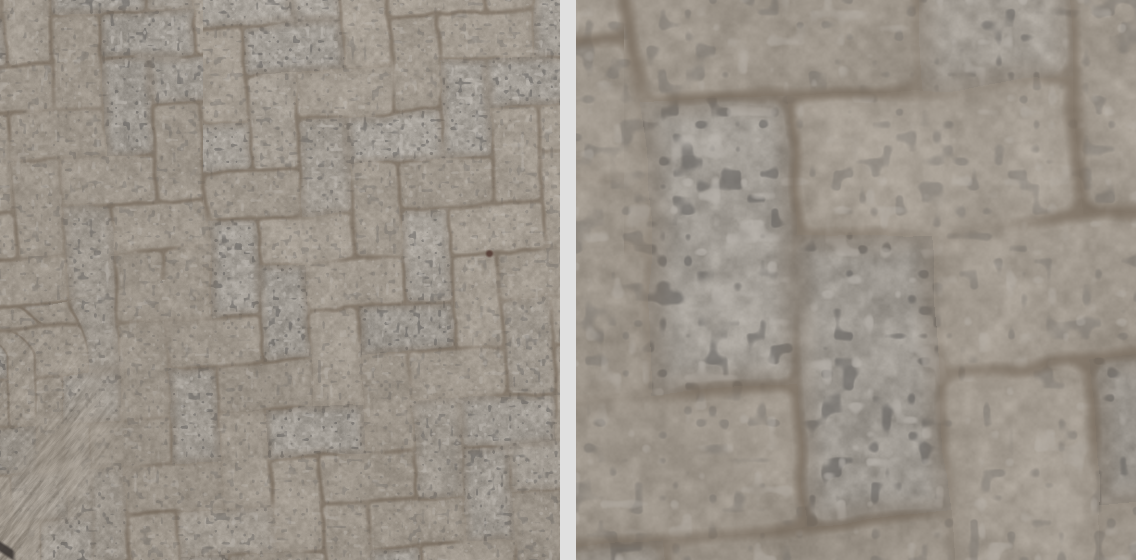
Left, the full canvas; right, a detail of the centre.
Reproduce this texture procedurally as a three.js fragment shader.

```glsl
varying vec2 vUv;

const vec3 SAND = vec3(0.624, 0.592, 0.550);
const vec3 GRANITE = vec3(0.622, 0.605, 0.580);
const vec3 JOINT = vec3(0.455, 0.405, 0.350);
const vec3 DARK_GRAIN = vec3(0.400, 0.390, 0.380);
const vec3 PALE_GRAIN = vec3(0.745, 0.725, 0.700);
const float CELLS = 11.64;
const float TILT = 0.06;
const vec2 ANCHOR = vec2(0.462, 0.525);

float hash(vec2 p) {
  vec3 q = fract(p.xyx * 0.1031);
  q += dot(q, q.yzx + 33.33);
  return fract((q.x + q.y) * q.z);
}

float noise(vec2 p) {
  vec2 i = floor(p);
  vec2 f = fract(p);
  f = f * f * (3.0 - 2.0 * f);
  float low = mix(hash(i), hash(i + vec2(1.0, 0.0)), f.x);
  float high = mix(hash(i + vec2(0.0, 1.0)), hash(i + 1.0), f.x);
  return mix(low, high, f.y);
}

float fbm(vec2 p) {
  float sum = 0.0;
  float gain = 0.5;
  for (int i = 0; i < 4; i++) {
    sum += gain * noise(p);
    p = p * 2.03 + 17.3;
    gain *= 0.5;
  }
  return sum / 0.9375;
}

vec2 rotate(vec2 p, float angle) {
  float c = cos(angle);
  float s = sin(angle);
  return vec2(c * p.x + s * p.y, c * p.y - s * p.x);
}

// Returns the brick's corner cell and its size
vec4 herringbone(vec2 g) {
  vec2 cell = floor(g);
  float k = mod(cell.x + cell.y + 2.0, 4.0);
  if (k < 0.5) return vec4(cell, 1.0, 2.0);
  if (k < 1.5) return vec4(cell - vec2(0.0, 1.0), 1.0, 2.0);
  if (k < 2.5) return vec4(cell, 2.0, 1.0);
  return vec4(cell - vec2(1.0, 0.0), 2.0, 1.0);
}

float roundedBox(vec2 p, vec2 halfSize, float radius) {
  vec2 q = abs(p) - halfSize + radius;
  return length(max(q, 0.0)) + min(max(q.x, q.y), 0.0) - radius;
}

float below(float edge, float soft, float x) {
  return 1.0 - smoothstep(edge - soft, edge + soft, x);
}

vec2 pavingGrid(vec2 uv, float smear) {
  vec2 g = rotate(uv - ANCHOR, TILT) * CELLS;
  g += 0.10 * (vec2(noise(uv * 9.0), noise(uv * 9.0 + 40.0)) - 0.5);
  g += 0.05 * (vec2(noise(uv * 45.0), noise(uv * 45.0 + 80.0)) - 0.5);
  // Upper left section is laid out of step
  g.y -= 1.46 * step(uv.x, 0.362) * step(0.515 - 0.22 * (0.362 - uv.x), uv.y);
  g.x -= smear * (0.2 - uv.x) * 9.0;
  return g;
}

vec3 stone(vec2 uv, float worn, float tone) {
  vec3 color = mix(SAND, GRANITE, worn * 0.8);
  color += 0.035 * (tone - 0.5);
  color += 0.085 * (fbm(uv * 26.0) - 0.5);
  color += mix(0.13, 0.19, worn) * (fbm(uv * 125.0) - 0.5);
  float darkGrain = smoothstep(0.70, 0.90, noise(uv * 135.0 + 9.0));
  float paleGrain = smoothstep(0.74, 0.94, noise(uv * 120.0 + 71.0));
  color = mix(color, DARK_GRAIN, darkGrain * mix(0.32, 0.60, worn));
  return mix(color, PALE_GRAIN, paleGrain * mix(0.35, 0.55, worn));
}

void main() {
  vec2 uv = vUv;
  float smear = below(0.19, 0.06, uv.x) * below(0.41, 0.05, uv.y);
  vec2 g = pavingGrid(uv, smear);
  vec4 brick = herringbone(g);
  float inset = -roundedBox(g - brick.xy - 0.5 * brick.zw, 0.5 * brick.zw, 0.13);

  // Per-brick wear
  float worn = smoothstep(0.50, 0.85, hash(brick.xy + 57.0));
  float tone = hash(brick.xy + 131.0);
  vec3 color = stone(uv, worn, tone);

  // Dirty rims and sand-filled joints
  float patchy = smoothstep(0.25, 0.72, noise(uv * 14.0 + 23.0));
  float rim = below(0.10, 0.10, inset) * mix(0.10, 0.36, worn);
  float joint = below(0.045, 0.045, inset) * mix(0.16, 0.68, patchy);
  color = mix(color, JOINT, max(rim, joint) * (1.0 - 0.35 * smear));

  // Stretched grain in the lower left
  vec2 along = rotate(uv, 0.9);
  float streak = fbm(along * vec2(28.0, 170.0)) - 0.5;
  float band = smear * below(0.055, 0.035, abs(along.y - 0.02));
  color = mix(color, SAND + 0.20 * streak, 0.75 * band);
  color += 0.10 * streak * smear;

  // Dark corner sliver and a small rusty pit
  float sliver = below(0.009, 0.004, abs(uv.y + 0.65 * uv.x - 0.024)) * below(0.025, 0.005, uv.x);
  float pit = below(0.006, 0.003, length(uv - vec2(0.874, 0.547)));
  color = mix(color, vec3(0.24, 0.22, 0.21), 0.85 * sliver);
  color = mix(color, vec3(0.30, 0.20, 0.17), 0.80 * pit);

  color += 0.022 * (uv.x + uv.y - 1.0);
  gl_FragColor = vec4(color, 1.0);
}
```
